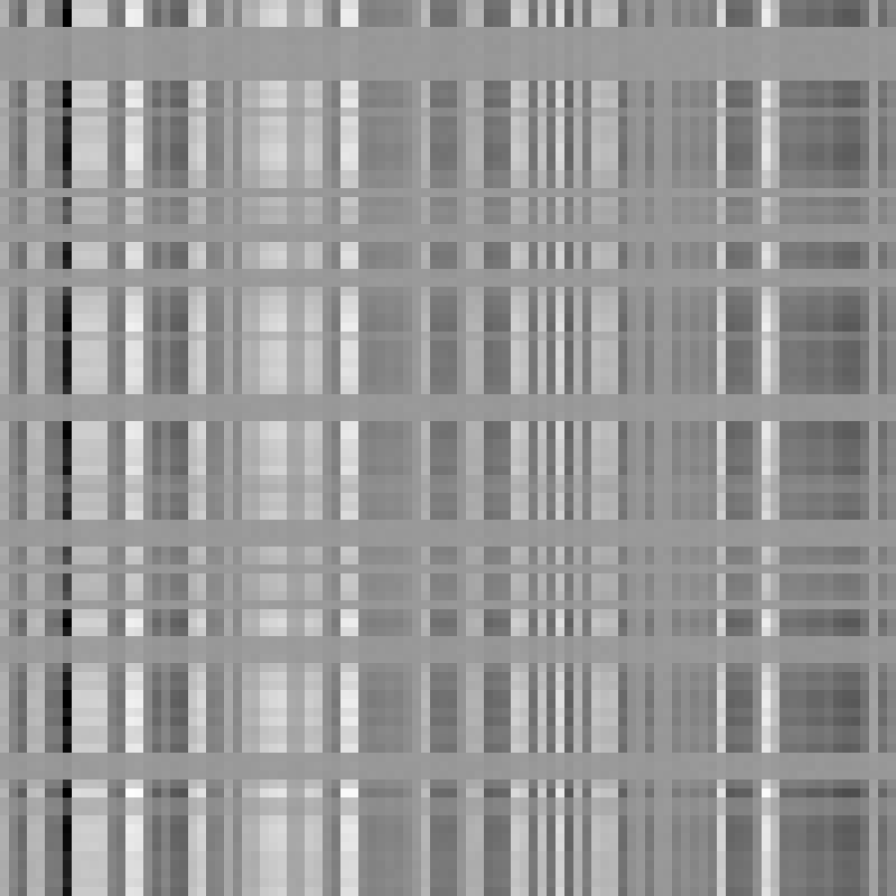
Write a Shadertoy shader that draws this pattern.

```glsl
// Woven grey barcode: a 100 by 100 grid of flat cells around a mid grey.
// Each cell is its column's signed contrast times its row's gain, both hashed
// in short runs; a few broad bands set the large-scale rhythm.

const float CELLS = 100.0;
const float BASE_GREY = 0.6;
const float LIGHT_CONTRAST = 0.37;
const float DARK_CONTRAST = 0.25;
const float JITTER = 0.012;

// Integer hash of a cell and a seed, from 0 to 1
float hash(ivec2 cell, int seed) {
    uint n = uint(cell.x) * 1664525u + uint(cell.y) * 22695477u + uint(seed) * 74779u;
    n = (n ^ (n >> 16)) * 73244475u;
    n = (n ^ (n >> 15)) * 69069u;
    n = (n ^ (n >> 16)) * 73244475u;
    n ^= n >> 16;
    return float(n >> 8) / 16777216.0;
}

float hashLine(int index, int seed) {
    return hash(ivec2(index, 0), seed);
}

// First line of the run that holds this line
int runStart(int index, int seed, float joinChance) {
    for (int k = 0; k < 6; k++) {
        if (hashLine(index, seed) > joinChance) break;
        index--;
    }
    return index;
}

// 1 on the lines first..last, 0 elsewhere
float band(int index, int first, int last) {
    return float(index >= first && index <= last);
}

// Signed contrast of a column: positive is light, negative is dark
float columnContrast(int column) {
    float level = 2.0 * hashLine(runStart(column, 11, 0.32), 23) - 1.0;
    float contrast = level * (level > 0.0 ? LIGHT_CONTRAST : DARK_CONTRAST);
    contrast *= mix(0.8, 1.05, hashLine(column, 37));

    // Broad accents
    contrast = mix(contrast, -0.07 - 0.6 * abs(contrast), band(column, 87, 96));
    contrast = mix(contrast, 0.23, band(column, 8, 11));
    contrast = mix(contrast, -0.17, band(column, 48, 50));
    contrast = mix(contrast, 0.34, band(column, 38, 39));
    return mix(contrast, -0.65, band(column, 7, 7));
}

// Strength with which a row shows the columns
float rowGain(int row) {
    float level = hashLine(runStart(row, 41, 0.45), 53);
    float gain = level < 0.36 ? 0.25 * level : mix(0.4, 1.0, (level - 0.36) / 0.64);

    // Lively and calm stretches
    float lively = band(row, 9, 11) + band(row, 13, 18) + band(row, 38, 43)
                 + band(row, 47, 52) + band(row, 75, 83) + band(row, 96, 99);
    float calm = band(row, 4, 8) + band(row, 44, 46) + band(row, 84, 86);
    gain = mix(gain, 0.85, lively);
    gain = mix(gain, 0.04, calm);
    return gain * mix(0.78, 1.12, hashLine(row, 67));
}

// Grey of one cell, with faint wear
float cellGrey(ivec2 cell) {
    cell = clamp(cell, ivec2(0), ivec2(int(CELLS) - 1));
    float wear = JITTER * (hash(cell, 79) - 0.5);
    return BASE_GREY + columnContrast(cell.x) * rowGain(cell.y) + wear;
}

void mainImage(out vec4 fragColor, in vec2 fragCoord) {
    // Rows count downward from the top edge
    vec2 uv = fragCoord / iResolution.xy;
    vec2 grid = vec2(uv.x, 1.0 - uv.y) * CELLS;

    // Blend the four nearest cells over one pixel at their edges
    vec2 pixel = CELLS / iResolution.xy;
    vec2 shifted = grid - 0.5;
    ivec2 cell = ivec2(floor(shifted));
    vec2 blend = clamp((fract(shifted) - 0.5) / pixel + 0.5, 0.0, 1.0);
    float upper = mix(cellGrey(cell), cellGrey(cell + ivec2(1, 0)), blend.x);
    float lower = mix(cellGrey(cell + ivec2(0, 1)), cellGrey(cell + ivec2(1, 1)), blend.x);

    float grey = clamp(mix(upper, lower, blend.y), 0.0, 1.0);
    fragColor = vec4(vec3(grey), 1.0);
}
```
